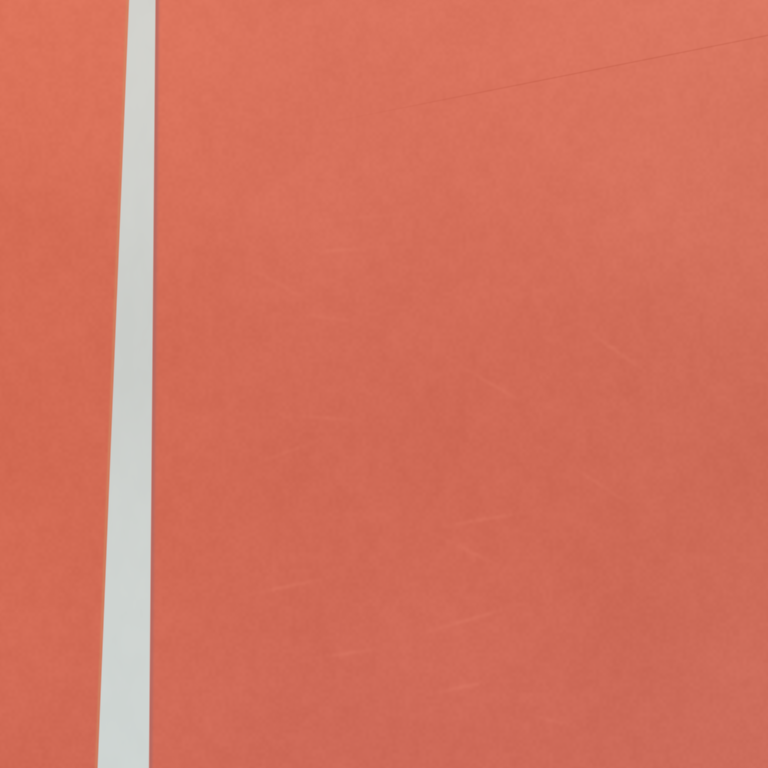
Reproduce this texture procedurally as a WebGL 2 fragment shader.

```glsl
#version 300 es
precision highp float;

uniform vec2 u_resolution;
out vec4 fragColor;

const vec3 CLAY_TOP = vec3(0.862, 0.458, 0.372);
const vec3 CLAY_MIDDLE = vec3(0.815, 0.413, 0.335);
const vec3 CLAY_BOTTOM = vec3(0.815, 0.418, 0.350);
const vec3 PAINT_TOP = vec3(0.825, 0.825, 0.805);
const vec3 PAINT_BOTTOM = vec3(0.810, 0.835, 0.825);
const vec3 WARM_FRINGE = vec3(0.80, 0.57, 0.40);
const vec3 COOL_FRINGE = vec3(0.69, 0.41, 0.39);
const int SCUFF_COUNT = 16;

float hash(vec2 p) {
    vec3 q = fract(p.xyx * vec3(0.1031, 0.1030, 0.0973));
    q += dot(q, q.yzx + 33.33);
    return fract((q.x + q.y) * q.z);
}

float valueNoise(vec2 p) {
    vec2 cell = floor(p);
    vec2 f = fract(p);
    f = f * f * (3.0 - 2.0 * f);
    float low = mix(hash(cell), hash(cell + vec2(1, 0)), f.x);
    float high = mix(hash(cell + vec2(0, 1)), hash(cell + vec2(1, 1)), f.x);
    return mix(low, high, f.y);
}

// Layered noise centred on zero
float mottling(vec2 p) {
    float sum = 0.0;
    float weight = 0.5;
    for (int i = 0; i < 4; i++) {
        sum += weight * (valueNoise(p) - 0.5);
        p = mat2(0.8, 0.6, -0.6, 0.8) * p * 2.1 + 7.3;
        weight *= 0.5;
    }
    return sum;
}

float segmentDistance(vec2 p, vec2 a, vec2 b) {
    vec2 ab = b - a;
    return length(p - a - ab * clamp(dot(p - a, ab) / dot(ab, ab), 0.0, 1.0));
}

// Soft streak that fades towards both ends
float streak(vec2 p, vec2 centre, float angle, vec2 size) {
    vec2 d = p - centre;
    float c = cos(angle);
    float s = sin(angle);
    vec2 q = vec2(c * d.x + s * d.y, c * d.y - s * d.x) / size;
    return exp(-dot(q, q));
}

float scuffs(vec2 p) {
    float sum = 0.0;
    for (int i = 0; i < SCUFF_COUNT; i++) {
        float id = float(i) + 1.0;
        vec2 centre = vec2(mix(0.3, 0.82, hash(vec2(id, 3.0))),
                           mix(0.04, 0.74, (id - 0.5) / float(SCUFF_COUNT)));
        float angle = mix(-0.75, 0.4, hash(vec2(id, 11.0)));
        vec2 size = vec2(mix(0.018, 0.05, hash(vec2(id, 19.0))), 0.003);
        sum += streak(p, centre, angle, size) * mix(0.4, 1.0, hash(vec2(id, 27.0)));
    }
    return sum;
}

vec3 claySurface(vec2 p) {
    vec3 colour = mix(CLAY_BOTTOM, CLAY_MIDDLE, smoothstep(0.0, 0.35, p.y));
    colour = mix(colour, CLAY_TOP, smoothstep(0.4, 1.05, p.y + 0.1 * (p.x - 0.5)));

    // Warmer on the left, duller to the right
    colour += vec3(0.012, 0.0, -0.012) * (1.0 - smoothstep(0.0, 0.5, p.x));
    colour += vec3(-0.008, 0.005, 0.006) * smoothstep(0.6, 1.0, p.x);

    // Broad stains, then fine grain
    colour += 0.028 * mottling(p * vec2(5.0, 7.0));
    colour += 0.022 * mottling(p * vec2(70.0, 55.0));
    colour += 0.014 * (valueNoise(p * 230.0) - 0.5);
    colour += vec3(0.022, 0.027, 0.024) * scuffs(p);

    // Faint rising seam
    float seam = segmentDistance(p, vec2(0.37, 0.829), vec2(1.02, 0.958));
    float seamFade = smoothstep(0.36, 0.75, p.x);
    return colour - 0.035 * seamFade * exp(-pow(seam / 0.0013, 2.0));
}

vec3 paintSurface(vec2 p) {
    vec3 colour = mix(PAINT_BOTTOM, PAINT_TOP, p.y);
    colour -= 0.025 * exp(-pow((p.y - 0.55) / 0.18, 2.0));
    return colour + 0.014 * mottling(p * vec2(60.0, 30.0));
}

float fringe(float offset, float width) {
    return exp(-pow(offset / width, 2.0));
}

void main() {
    vec2 p = gl_FragCoord.xy / u_resolution;

    // Tapered painted stripe
    float leftEdge = mix(0.127, 0.168, p.y);
    float rightEdge = mix(0.194, 0.2025, p.y);
    float inside = min(p.x - leftEdge, rightEdge - p.x);
    float softness = max(0.0015, 0.75 / u_resolution.x);
    float stripe = smoothstep(-softness, softness, inside);

    // Tinted fringes along the stripe
    vec3 colour = claySurface(p);
    colour = mix(colour, WARM_FRINGE, 0.45 * fringe(p.x - leftEdge + 0.002, 0.002));
    colour = mix(colour, COOL_FRINGE, 0.75 * fringe(p.x - rightEdge - 0.002, 0.003));
    colour = mix(colour, paintSurface(p), stripe);
    fragColor = vec4(clamp(colour, 0.0, 1.0), 1.0);
}
```
